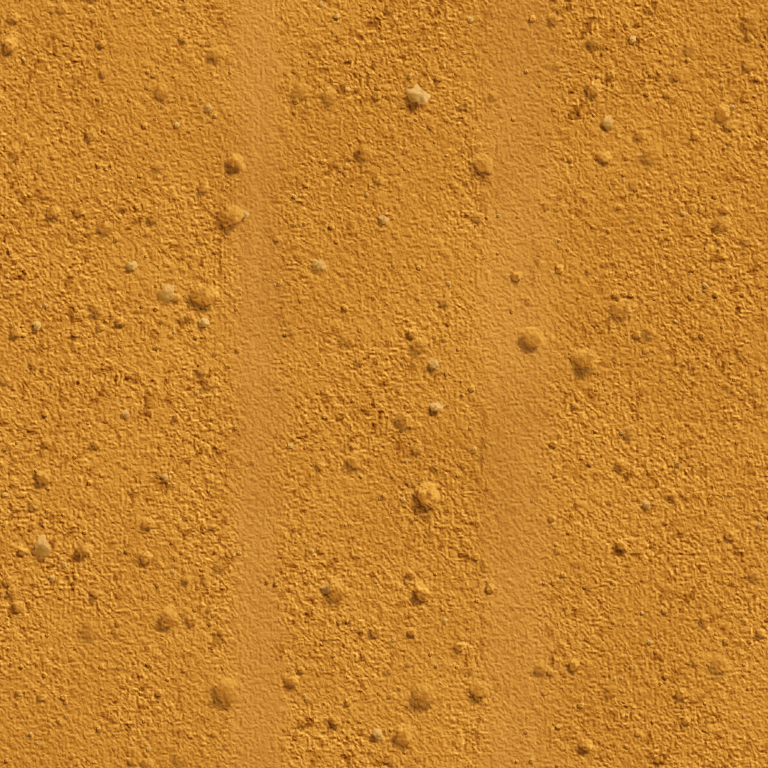
Give the GLSL for this texture, as a three.js fragment shader.

```glsl
// Sunlit ochre sand with crumbly grains, scattered clods and two smooth wheel tracks.
#define SOIL_MID vec3(0.73, 0.466, 0.148)
#define LIT_STEP vec3(1.0, 1.05, 0.7)
#define SHADE_STEP vec3(1.0, 0.85, 0.36)
#define PALE_STONE vec3(0.78, 0.62, 0.36)
#define LIGHT_DIR vec2(0.6, 0.8)
#define BASE_TONE 0.058
#define GRAIN_FREQ 300.0
#define GRAIN_RELIEF 0.28
#define CLUMP_RELIEF 0.10
#define TRACK_CALM 0.58

varying vec2 vUv;

float hash(vec2 p) {
  return fract(sin(dot(p, vec2(12.9898, 78.233))) * 43758.5453);
}

float noise(vec2 p) {
  vec2 i = floor(p), f = fract(p);
  f = f * f * (3.0 - 2.0 * f);
  vec2 e = vec2(0.0, 1.0);
  return mix(mix(hash(i), hash(i + e.yx), f.x),
             mix(hash(i + e.xy), hash(i + e.yy), f.x), f.y);
}

// Slope of the noise surface towards the light: positive is lit.
float relief(vec2 p) {
  return noise(p) - noise(p + LIGHT_DIR * 0.7);
}

// Tone is the offset from the mid soil colour.
vec3 soil(float tone) {
  return SOIL_MID + max(tone, 0.0) * LIT_STEP + min(tone, 0.0) * SHADE_STEP;
}

float band(float x, float center, float halfWidth) {
  return 1.0 - smoothstep(halfWidth * 0.3, halfWidth * 1.7, abs(x - center));
}

// 1 inside the smooth wheel tracks, with soft ragged edges.
float trackMask(vec2 p) {
  float x = p.x + 0.02 * (noise(p * vec2(35.0, 45.0)) - 0.5);
  return max(band(x, 0.335, 0.031), 0.9 * band(x, 0.673, 0.044));
}

float grainTone(vec2 p, float track) {
  float patches = noise(p * 11.0) * 0.5 + noise(p * 28.0 + 5.0) * 0.5;
  patches = smoothstep(0.2, 0.8, patches);
  float rough = mix(0.8 + 0.4 * patches, TRACK_CALM, track);
  vec2 q = p + 0.003 * vec2(noise(p * 80.0), noise(p * 80.0 + 31.0));
  float r = GRAIN_RELIEF * (relief(q * GRAIN_FREQ) + 0.6 * relief(q * GRAIN_FREQ * 1.5 + 17.0));
  r += CLUMP_RELIEF * (1.0 - 0.7 * track) * relief(q * GRAIN_FREQ * 0.5 + 41.0);
  r *= r < 0.0 ? 1.15 : 0.85;
  // Small dark pits gather in the rough patches.
  float pit = smoothstep(0.7, 0.92, noise(q * 125.0 + 73.0));
  return r * rough - 0.2 * pit * patches * (1.0 - 0.85 * track);
}

// Vertical streaks and broken crumbly tread rows beside the tracks.
float treadTone(vec2 p, float track) {
  float streak = noise(vec2(p.x * 75.0, p.y * 3.0)) - 0.5;
  float rows = band(p.x, 0.629, 0.004) + band(p.x, 0.698, 0.005) + 0.6 * band(p.x, 0.366, 0.004);
  float crumbs = smoothstep(0.5, 0.9, noise(p * vec2(150.0, 85.0) + 9.0));
  float broken = smoothstep(0.25, 0.7, noise(p * vec2(30.0, 12.0)));
  return 0.03 * streak * track - 0.1 * rows * crumbs * broken;
}

// One jittered layer of stones, each with a lit dome and a cast shadow.
vec3 addStones(vec3 color, vec2 p, float grid, float share, vec2 radii, float paleShare, float grain) {
  vec2 cell = floor(p * grid);
  for (int j = -1; j <= 1; j++) {
    for (int i = -1; i <= 1; i++) {
      vec2 id = cell + vec2(float(i), float(j));
      vec2 seed = id + grid * 3.0;
      vec2 center = (id + 0.15 + 0.7 * vec2(hash(seed + 0.3), hash(seed + 0.7))) / grid;
      if (hash(seed) > share * (1.0 - 0.85 * trackMask(center))) continue;

      float size = hash(seed + 1.1);
      float radius = mix(radii.x, radii.y, size * size);
      vec2 q = (p - center) / radius;
      if (dot(q, q) > 9.0) continue;
      float turn = 6.2832 * hash(seed + 1.9);
      vec2 axis = vec2(cos(turn), sin(turn));
      vec2 s = vec2(dot(q, axis) * 0.85, dot(q, vec2(-axis.y, axis.x)) * 1.15);
      float lump = 0.6 * (noise(q * 1.5 + seed * 7.0) - 0.5);
      float soft = 0.06 + 0.0007 / radius;
      float body = 1.0 - smoothstep(1.0 - soft, 1.0 + soft, length(s) + lump);
      float strength = mix(0.4, 1.0, hash(seed + 2.7));

      float shadow = 1.0 - smoothstep(0.65, 1.35, length(q + LIGHT_DIR * 0.75) + lump);
      color *= 1.0 - shadow * strength * vec3(0.46, 0.54, 0.64);

      // Bright facets face the light, the far rim falls into shade.
      float lit = dot(q, LIGHT_DIR) + 0.9 * (noise(q * 2.2 + seed) - 0.5);
      float facet = smoothstep(-0.9, 0.5, lit) - 0.55;
      vec3 stone = soil(BASE_TONE + strength * (0.02 + 0.3 * facet) + 0.6 * grain);
      float pale = step(hash(seed + 3.3), paleShare);
      stone = mix(stone, PALE_STONE + 0.35 * facet, pale * 0.6);
      color = mix(color, stone, body * (0.6 + 0.4 * strength));
    }
  }
  return color;
}

void main() {
  vec2 p = vUv;
  float track = trackMask(p);
  float grain = grainTone(p, track);
  float drift = 0.035 * (noise(p * 5.0 + 2.0) - 0.5) + 0.03 * (noise(p * 17.0 + 8.0) - 0.5);
  vec3 color = soil(BASE_TONE + grain + drift + treadTone(p, track));
  color += track * vec3(0.008, 0.012, 0.025);

  color = addStones(color, p, 56.0, 0.26, vec2(0.0018, 0.0036), 0.1, grain);
  color = addStones(color, p, 27.0, 0.36, vec2(0.0035, 0.0078), 0.05, grain);
  color = addStones(color, p, 12.0, 0.42, vec2(0.0075, 0.0155), 0.03, grain);
  gl_FragColor = vec4(clamp(color, 0.0, 1.0), 1.0);
}
```
